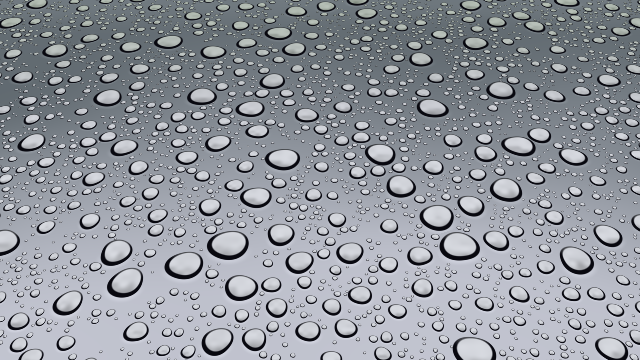
Write a WebGL 1 fragment shader that draws this texture.

```glsl
precision highp float;
// Water drops beaded on a grey metallic sheet that recedes towards the top.
uniform vec2 u_resolution;

#define BIG_CELL 0.088      // spacing of the largest drops on the sheet
#define CELL_SHRINK 0.54    // spacing ratio from one layer to the next
#define DENSITY 0.86        // chance that a cell holds a drop
#define PERSPECTIVE 0.9     // growth in scale from top to bottom
#define TILT 2.1            // vertical squash of the far drops
#define WOBBLE 0.05         // irregularity of the outlines
#define INNER_SIZE 0.81     // bright lens inside the dark rim
#define FAR_COLOR vec3(0.39, 0.425, 0.45)
#define NEAR_COLOR vec3(0.75, 0.76, 0.805)
#define RIM_COLOR vec3(0.03, 0.03, 0.06)
#define LENS_COLOR vec3(0.82, 0.83, 0.855)

float hash(vec2 p) {
  return fract(sin(dot(p, vec2(127.1, 311.7))) * 43758.5453);
}

float noise(vec2 p) {
  vec2 i = floor(p), f = fract(p);
  f = f * f * (3.0 - 2.0 * f);
  return mix(mix(hash(i), hash(i + vec2(1.0, 0.0)), f.x),
             mix(hash(i + vec2(0.0, 1.0)), hash(i + vec2(1.0, 1.0)), f.x), f.y);
}

// Nearest drop of a layer: offset in radii (xy), radius (z), identity (w).
vec4 nearestDrop(vec2 p, float layer) {
  float cell = BIG_CELL * pow(CELL_SHRINK, layer);
  float angle = 0.45 + layer * 1.3;
  mat2 turn = mat2(cos(angle), -sin(angle), sin(angle), cos(angle));
  vec2 q = turn * p / cell;
  vec2 base = floor(q);
  vec4 best = vec4(9.0, 9.0, 0.1, 0.0);
  float bestGap = 9.0;
  for (int j = -1; j <= 1; j++) {
    for (int i = -1; i <= 1; i++) {
      vec2 id = base + vec2(float(i), float(j));
      vec2 key = id + layer * 37.0;
      float size = hash(key + 5.3);
      float radius = mix(0.15, 0.39, size * sqrt(size));
      vec2 jitter = vec2(hash(key + 1.7), hash(key + 9.1)) - 0.5;
      vec2 offset = q - id - 0.5 - jitter * (1.0 - 2.0 * radius);
      float gap = length(offset) - radius;
      if (hash(key + 3.9) < DENSITY - 0.07 * layer && gap < bestGap) {
        bestGap = gap;
        best = vec4(offset * turn / radius, radius * cell, hash(key + 7.7));
      }
    }
  }
  return best;
}

// Whether a drop keeps clear of every larger layer.
float isClear(vec2 center, float radius, int layer) {
  float clear = 1.0;
  for (int k = 0; k < 3; k++) {
    if (k >= layer) break;
    vec4 other = nearestDrop(center, float(k));
    float gap = (length(other.xy) - 1.0) * other.z;
    clear *= step(radius * 1.15 + 0.001, gap);
  }
  return clear;
}

vec3 sheetColor(vec2 uv, float down) {
  float cloud = noise(uv * vec2(3.0, 4.0) + 2.0) - 0.5;
  float side = uv.x - 0.55;
  float light = smoothstep(0.0, 0.78, down + cloud * 0.12 - side * side * 0.6);
  vec3 color = mix(FAR_COLOR, NEAR_COLOR, light);
  color += 0.05 * smoothstep(0.1, 0.0, down);
  return color + 0.02 * cloud;
}

vec3 paintDrop(vec3 color, vec4 drop, float pixel, float squash, float down) {
  vec2 d = drop.xy;
  float phase = drop.w * 6.2832;
  float around = atan(d.y, d.x);
  float bend = 1.0 + WOBBLE * sin(2.0 * around + phase)
             + 0.7 * WOBBLE * sin(3.0 * around + phase * 3.0);
  vec2 shape = d / bend;
  float edge = length(shape);
  float rise = shape.y / max(edge, 0.001);
  float soft = 0.6 * pixel * mix(1.0, squash, abs(rise)) / drop.z;

  // Light spilling below the drop
  color += 0.07 * smoothstep(1.4, 1.0, edge) * smoothstep(0.0, -1.0, rise);

  // Dark rim, thinner and greyer on the far side
  vec3 rim = mix(RIM_COLOR, color * 0.4, smoothstep(0.4, 1.0, rise));
  color = mix(color, rim, 1.0 - smoothstep(-soft, soft, edge - 1.0));

  // Bright lens with a dim foot and faint reflections
  float inner = length(shape - vec2(0.03, 0.11)) / INNER_SIZE;
  float mottle = noise(d * 2.2 + drop.w * 50.0) - 0.5;
  float shade = smoothstep(-0.95, 0.1, d.y + mottle * 0.5);
  vec3 lens = LENS_COLOR * mix(0.76, 1.0, shade) * mix(0.87, 1.0, smoothstep(0.0, 0.45, down));
  lens += 0.05 * mottle + vec3(-0.02, 0.01, -0.05) * (1.0 - smoothstep(0.0, 0.3, down));
  float blur = soft + 0.025;
  return mix(color, lens, 1.0 - smoothstep(-blur, blur, inner - 1.0));
}

void main() {
  vec2 uv = gl_FragCoord.xy / u_resolution;
  float down = 1.0 - uv.y;
  float scale = 1.0 + PERSPECTIVE * down;
  float across = (uv.x - 0.5) * u_resolution.x / u_resolution.y;
  vec2 sheet = vec2(across, TILT / PERSPECTIVE) / scale;
  float pixel = 1.0 / (u_resolution.y * scale);

  vec3 color = sheetColor(uv, down);
  for (int layer = 0; layer < 4; layer++) {
    vec4 drop = nearestDrop(sheet, float(layer));
    if (length(drop.xy) < 1.6) {
      vec2 center = sheet - drop.xy * drop.z;
      if (isClear(center, drop.z, layer) > 0.5)
        color = paintDrop(color, drop, pixel, TILT / scale, down);
    }
  }
  gl_FragColor = vec4(color, 1.0);
}
```
